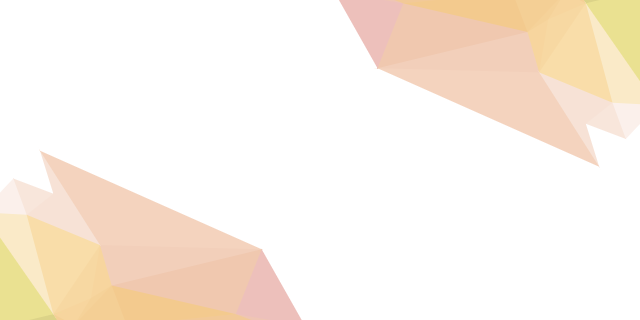
This background is drawn by a WebGL 1 fragment shader. Its source:

```glsl
precision highp float;
uniform vec2 u_resolution;

#define GRID vec2(768.0, 380.0)
#define MIRROR_SUM vec2(767.0, 383.0)
#define PEACH vec3(0.957, 0.827, 0.745)
#define ROSE_PEACH vec3(0.949, 0.812, 0.730)
#define DEEP_PEACH vec3(0.941, 0.784, 0.686)
#define PINK vec3(0.929, 0.753, 0.733)
#define BLUSH vec3(0.967, 0.888, 0.840)
#define PALE vec3(0.984, 0.941, 0.922)
#define CREAM vec3(0.980, 0.918, 0.784)
#define APRICOT vec3(0.976, 0.867, 0.663)
#define ORANGE vec3(0.953, 0.792, 0.557)
#define LIME vec3(0.918, 0.882, 0.569)

// Signed distance from the line a-b, positive on its left side
float side(vec2 p, vec2 a, vec2 b) {
  vec2 edge = b - a;
  vec2 toPoint = p - a;
  return (edge.x * toPoint.y - edge.y * toPoint.x) / length(edge);
}

// Adds a triangle as tint (rgb) and coverage (a), so shared edges stay seamless
void facet(inout vec4 mesh, vec2 p, float pixel, vec2 a, vec2 b, vec2 c, vec3 color) {
  float winding = sign(side(c, a, b));
  vec3 sides = winding * vec3(side(p, a, b), side(p, b, c), side(p, c, a));
  float inside = min(sides.x, min(sides.y, sides.z));
  float coverage = clamp(0.5 + inside / pixel, 0.0, 1.0);
  mesh += coverage * vec4(color - 1.0, 1.0);
}

vec3 crystal(vec2 p, float pixel) {
  // Mesh corners, reaching slightly past the canvas
  vec2 tip = vec2(48.0, 201.0);
  vec2 notch = vec2(64.0, 150.0);
  vec2 paleTip = vec2(16.0, 168.0);
  vec2 paleEdge = vec2(-6.0, 145.0);
  vec2 creamEdge = vec2(-6.0, 127.0);
  vec2 limeEdge = vec2(-6.0, 106.5);
  vec2 shoulder = vec2(32.0, 125.0);
  vec2 heart = vec2(120.0, 89.0);
  vec2 elbow = vec2(314.0, 84.0);
  vec2 hub = vec2(134.0, 41.0);
  vec2 knot = vec2(109.0, 26.0);
  vec2 root = vec2(64.0, 7.0);
  vec2 heel = vec2(283.0, 7.0);
  vec2 corner = vec2(-6.0, -6.0);
  vec2 baseLime = vec2(10.0, -6.0);
  vec2 baseRoot = vec2(72.0, -6.0);
  vec2 baseKnot = vec2(89.0, -6.0);
  vec2 baseHub = vec2(152.0, -6.0);
  vec2 baseHeel = vec2(318.0, -6.0);
  vec2 baseEnd = vec2(366.0, -7.0);

  vec4 mesh = vec4(0.0);

  // Peach and pink wing
  facet(mesh, p, pixel, tip, heart, elbow, PEACH);
  facet(mesh, p, pixel, heart, elbow, hub, ROSE_PEACH);
  facet(mesh, p, pixel, hub, elbow, heel, DEEP_PEACH);
  facet(mesh, p, pixel, elbow, heel, baseEnd, PINK);
  facet(mesh, p, pixel, heel, baseHeel, baseEnd, mix(PINK, DEEP_PEACH, 0.6));

  // Pale outer facets
  facet(mesh, p, pixel, tip, notch, heart, BLUSH);
  facet(mesh, p, pixel, notch, shoulder, heart, BLUSH);
  facet(mesh, p, pixel, paleTip, notch, shoulder, mix(BLUSH, PALE, 0.25));
  facet(mesh, p, pixel, paleTip, shoulder, paleEdge, PALE);
  facet(mesh, p, pixel, paleEdge, shoulder, creamEdge, PALE);

  // Cream and apricot centre
  facet(mesh, p, pixel, creamEdge, shoulder, root, CREAM);
  facet(mesh, p, pixel, creamEdge, root, limeEdge, CREAM);
  facet(mesh, p, pixel, shoulder, heart, root, APRICOT);
  facet(mesh, p, pixel, heart, knot, root, mix(APRICOT, ORANGE, 0.25));
  facet(mesh, p, pixel, heart, hub, knot, mix(APRICOT, ORANGE, 0.4));

  // Orange and lime base
  facet(mesh, p, pixel, root, knot, baseKnot, mix(APRICOT, ORANGE, 0.4));
  facet(mesh, p, pixel, root, baseKnot, baseRoot, mix(APRICOT, ORANGE, 0.7));
  facet(mesh, p, pixel, knot, hub, baseKnot, mix(APRICOT, ORANGE, 0.6));
  facet(mesh, p, pixel, hub, baseHub, baseKnot, mix(APRICOT, ORANGE, 0.75));
  facet(mesh, p, pixel, hub, heel, baseHub, ORANGE);
  facet(mesh, p, pixel, heel, baseHeel, baseHub, mix(ORANGE, DEEP_PEACH, 0.3));
  facet(mesh, p, pixel, limeEdge, root, corner, LIME);
  facet(mesh, p, pixel, corner, root, baseLime, LIME);
  facet(mesh, p, pixel, root, baseLime, baseRoot, LIME * 0.94);

  return 1.0 + mesh.rgb / max(mesh.a, 1.0);
}

void main() {
  vec2 p = gl_FragCoord.xy / u_resolution * GRID;
  float pixel = GRID.y / u_resolution.y;

  // The right half repeats the left, turned half way round
  if (p.x > 0.5 * MIRROR_SUM.x) p = MIRROR_SUM - p;
  gl_FragColor = vec4(crystal(p, pixel), 1.0);
}
```
